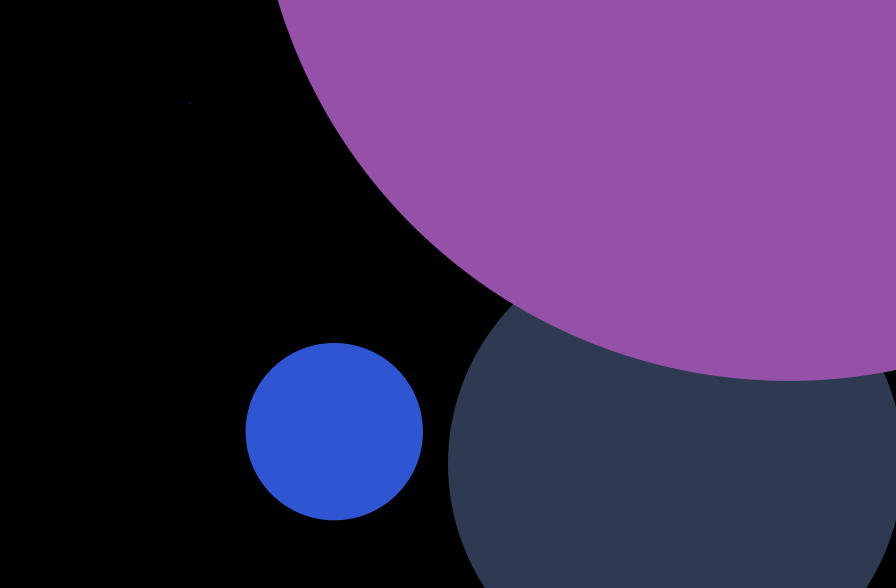
Write a Shadertoy shader that draws this background.

```glsl
// Three flat overlapping discs and one tiny distant speck on black.

// Discs as (centre x, centre y, radius), in units of canvas height
#define PURPLE_DISC vec3(1.3413, 1.2589, 0.9067)
#define SLATE_DISC  vec3(1.1488, 0.2113, 0.3869)
#define BLUE_DISC   vec3(0.5685, 0.2659, 0.1508)
#define SPECK_DISC  vec3(0.3224, 0.8244, 0.0014)

#define PURPLE vec3(0.584, 0.314, 0.659)
#define SLATE  vec3(0.180, 0.222, 0.322)
#define BLUE   vec3(0.184, 0.333, 0.824)
#define SPECK  vec3(0.100, 0.080, 0.500)

// Antialiased coverage of a disc, with an edge one pixel wide
float discCoverage(vec2 point, vec3 disc, float pixel) {
    float signedDistance = length(point - disc.xy) - disc.z;
    return clamp(0.5 - signedDistance / pixel, 0.0, 1.0);
}

void mainImage(out vec4 fragColor, in vec2 fragCoord) {
    float pixel = 1.0 / iResolution.y;
    vec2 point = fragCoord * pixel;

    // Layers from back to front
    vec3 color = vec3(0.0);
    color = mix(color, SPECK, discCoverage(point, SPECK_DISC, pixel));
    color = mix(color, BLUE, discCoverage(point, BLUE_DISC, pixel));
    color = mix(color, SLATE, discCoverage(point, SLATE_DISC, pixel));
    color = mix(color, PURPLE, discCoverage(point, PURPLE_DISC, pixel));

    fragColor = vec4(color, 1.0);
}
```
